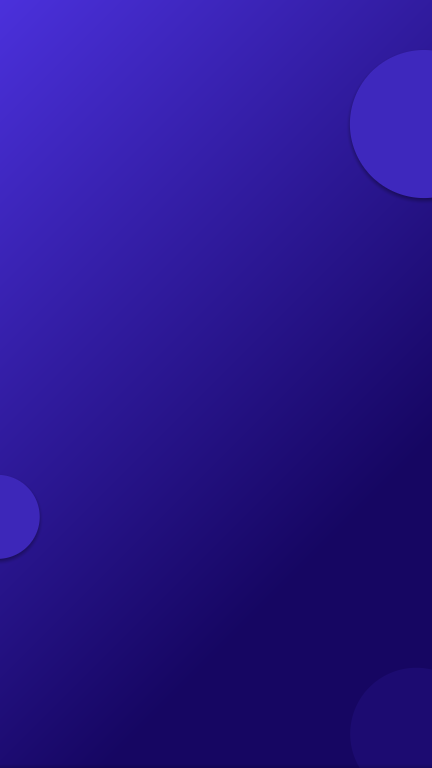
Reproduce this background procedurally as a WebGL 2 fragment shader.

```glsl
#version 300 es
precision highp float;
// A diagonal violet-to-indigo gradient with three flat discs cut by the canvas
// sides. Discs are distance functions; the upper two cast a soft drop shadow.
// Lengths are in canvas heights, with the origin at the lower left.

uniform vec2 u_resolution;
out vec4 outColor;

#define GRADIENT_SPAN 1.135
#define SHADOW_DROP 0.0032
#define SHADOW_BLUR 0.0055
#define SHADOW_STRENGTH 0.38
#define EDGE_SHADE 0.14
#define EDGE_WIDTH 0.006

const vec3 VIOLET = vec3(0.294, 0.190, 0.860);
const vec3 INDIGO = vec3(0.085, 0.024, 0.385);
const vec3 DISC_BRIGHT = vec3(0.245, 0.157, 0.742);
const vec3 DISC_DIM = vec3(0.110, 0.045, 0.442);

float discDistance(vec2 p, vec2 center, float radius) {
    return length(p - center) - radius;
}

// Lay a smooth-edged disc, with an optional shadow, over the base colour
vec3 addDisc(vec3 base, vec2 p, vec2 center, float radius, vec3 fill, float shadow) {
    float pixel = 1.0 / u_resolution.y;
    float shadowDist = discDistance(p, center - vec2(0.0, SHADOW_DROP), radius);
    float shade = 1.0 - smoothstep(-SHADOW_BLUR, SHADOW_BLUR, shadowDist);
    base *= 1.0 - shadow * shade;
    float discDist = discDistance(p, center, radius);
    float cover = clamp(0.5 - discDist / pixel, 0.0, 1.0);
    return mix(base, fill, cover);
}

void main() {
    vec2 p = gl_FragCoord.xy / u_resolution.y;

    // Diagonal gradient from the upper left, flat past its end
    float t = clamp((p.x + 1.0 - p.y) / GRADIENT_SPAN, 0.0, 1.0);
    vec3 color = mix(VIOLET, INDIGO, t);

    // Discs: upper right, left side, lower right
    color = addDisc(color, p, vec2(0.552, 0.8385), 0.0964, DISC_BRIGHT, SHADOW_STRENGTH);
    color = addDisc(color, p, vec2(-0.003, 0.327), 0.0547, DISC_BRIGHT * 0.98, SHADOW_STRENGTH);
    color = addDisc(color, p, vec2(0.542, 0.0445), 0.0860, DISC_DIM, 0.0);

    // Faint shade along the bottom edge
    color *= 1.0 - EDGE_SHADE * (1.0 - smoothstep(0.0, EDGE_WIDTH, p.y));

    outColor = vec4(color, 1.0);
}
```
